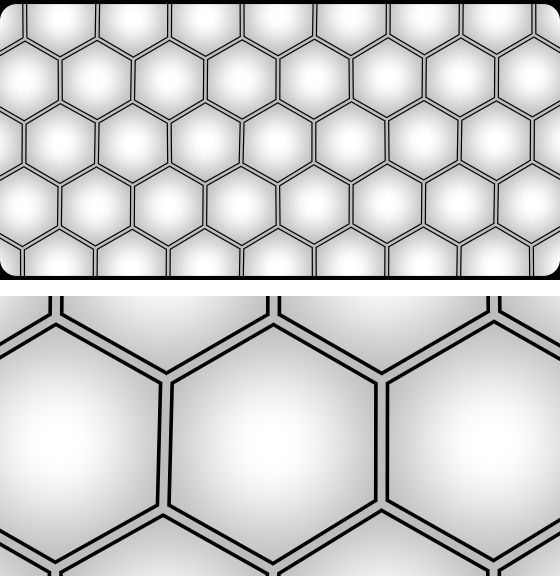
Top, the full canvas; bottom, a detail of the centre.
This pattern is drawn by a WebGL 1 fragment shader. Its source:

```glsl
precision highp float;
// Hexagonal padded tiles on a rounded panel with a black surround.
// A slightly skewed, jittered hex lattice feeds a cellular border distance;
// each cell gets a radial sheen and a thin dark outline beside a grey joint.

uniform vec2 u_resolution;

#define PITCH 0.2596        // cell spacing, in canvas heights
#define ORIGIN_Y 0.493      // height of the middle row
#define ORIGIN_X -0.0065    // middle cell offset from the canvas centre
#define SKEW 0.0065         // lattice skew
#define JITTER 0.012        // seed wander, in cell spacings
#define LINE_OFFSET 0.0069  // outline centre from the cell border
#define LINE_WIDTH 0.0043
#define SHADE 0.27          // darkening towards the rim
#define JOINT_GREY 0.74
#define MARGIN 0.0145       // black band above and below
#define CORNER 0.06         // panel corner radius

const float ROW_STEP = 0.8660254;

vec2 hash2(vec2 id) {
  vec2 k = vec2(dot(id, vec2(127.1, 311.7)), dot(id, vec2(269.5, 183.3)));
  return fract(sin(k) * 43758.55);
}

float rowShift(float row) {
  return 0.5 * mod(row, 2.0);
}

// Seed position of the lattice cell (column, row).
vec2 seedAt(vec2 id) {
  vec2 centre = vec2(id.x + rowShift(id.y), id.y * ROW_STEP);
  return centre + JITTER * (2.0 * hash2(id) - 1.0);
}

// Lattice cell near q, offset by whole rows and columns.
vec2 cellNear(vec2 q, float column, float row) {
  float r = floor(q.y / ROW_STEP + 0.5) + row;
  return vec2(floor(q.x - rowShift(r) + 0.5) + column, r);
}

// x: distance to the cell border, y: distance to the cell seed.
vec2 hexCells(vec2 q) {
  vec2 nearest = vec2(9.0);
  for (int j = -1; j <= 1; j++) {
    for (int i = -1; i <= 1; i++) {
      vec2 toSeed = seedAt(cellNear(q, float(i), float(j))) - q;
      if (dot(toSeed, toSeed) < dot(nearest, nearest)) nearest = toSeed;
    }
  }
  float border = 9.0;
  for (int j = -2; j <= 2; j++) {
    for (int i = -2; i <= 2; i++) {
      vec2 toSeed = seedAt(cellNear(q, float(i), float(j))) - q;
      vec2 across = toSeed - nearest;
      if (dot(across, across) > 0.01) {
        border = min(border, dot(0.5 * (toSeed + nearest), normalize(across)));
      }
    }
  }
  return vec2(border, length(nearest));
}

float roundedBox(vec2 p, vec2 halfSize, float radius) {
  vec2 d = abs(p) - halfSize + radius;
  return length(max(d, 0.0)) + min(max(d.x, d.y), 0.0) - radius;
}

void main() {
  float pixel = 1.0 / u_resolution.y;
  float halfWidth = 0.5 * u_resolution.x * pixel;
  vec2 p = gl_FragCoord.xy * pixel - vec2(halfWidth, 0.0);

  // Skewed lattice coordinates
  vec2 q = (p - vec2(ORIGIN_X, ORIGIN_Y)) / PITCH;
  q -= SKEW * q.yx;
  vec2 cell = hexCells(q);
  float border = cell.x * PITCH;

  // Sheen inside the cells, flat grey in the joints
  float sheen = 1.0 - SHADE * smoothstep(0.05, 0.65, cell.y);
  float inside = smoothstep(-0.5 * pixel, 0.5 * pixel, border - LINE_OFFSET);
  float grey = mix(JOINT_GREY, sheen, inside);

  // Dark outline
  float lineEdge = abs(border - LINE_OFFSET) - 0.5 * LINE_WIDTH;
  grey *= 1.0 - clamp(0.5 - lineEdge / pixel, 0.0, 1.0);

  // Rounded panel on black
  float panel = roundedBox(p - vec2(0.0, 0.5), vec2(halfWidth, 0.5 - MARGIN), CORNER);
  grey *= clamp(0.5 - panel / pixel, 0.0, 1.0);

  gl_FragColor = vec4(vec3(grey), 1.0);
}
```
